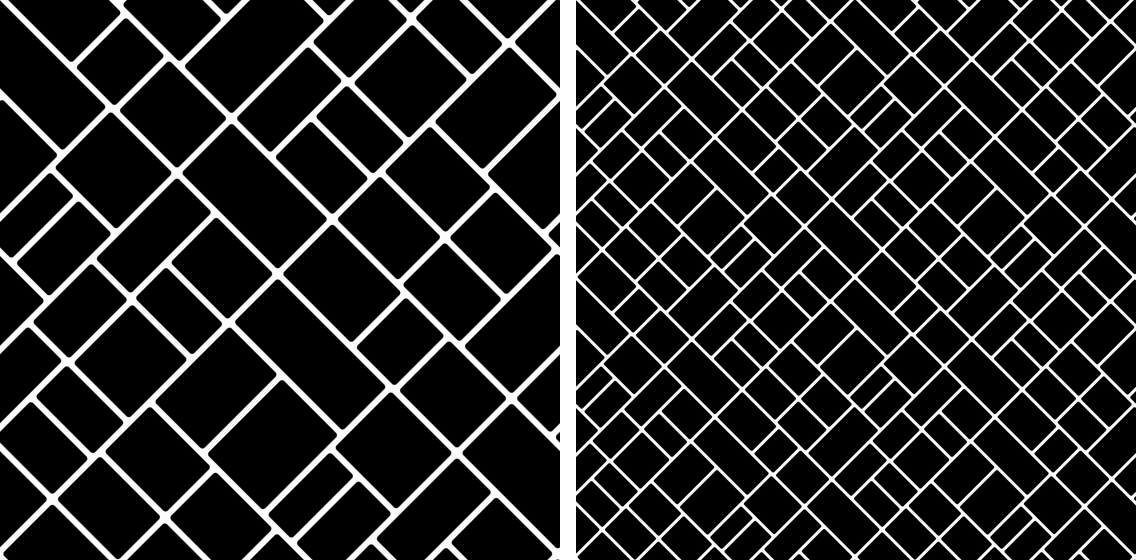
Left: one tile. Right: repeated 2 by 2.
Write a WebGL 1 fragment shader that draws this pattern.

```glsl
precision highp float;

uniform vec2 u_resolution;

float hash(float node, float salt) {
  return fract(sin(node * 12.9898 + salt * 78.233) * 4375.8545);
}

float roundedBox(vec2 p, vec2 halfSize, float radius) {
  vec2 q = abs(p) - halfSize + radius;
  return length(max(q, 0.0)) + min(max(q.x, q.y), 0.0) - radius;
}

// Signed distance to the tile around p, in diagonal units that wrap at 1.
float tileDistance(vec2 p) {
  // Four starting blocks, separated by lines that run all the way through.
  vec2 cut = vec2(0.36, 0.195);
  vec2 beyond = step(cut, p);
  vec2 corner = beyond * cut;
  vec2 size = mix(cut, 1.0 - cut, beyond);
  float node = 4.0 + beyond.x + 2.0 * beyond.y;

  // Split each block in two until it is small enough.
  for (int level = 0; level < 6; level++) {
    if (size.x * size.y < mix(0.03, 0.085, hash(node, 1.0))) break;
    float stretch = mix(0.7, 1.4, hash(node, 2.0));
    vec2 axis = size.x * stretch > size.y ? vec2(1.0, 0.0) : vec2(0.0, 1.0);
    float share = mix(0.36, 0.64, hash(node, 3.0));
    float side = step(share, dot((p - corner) / size, axis));
    corner += axis * size * share * side;
    size *= mix(vec2(1.0), vec2(mix(share, 1.0 - share, side)), axis);
    node = node * 2.0 + side;
  }

  // Leave half a line free on every side; sqrt(2) scales to diagonal units.
  float diagonal = sqrt(2.0);
  vec2 halfSize = 0.5 * size - 0.0054 * diagonal;
  return roundedBox(p - corner - 0.5 * size, halfSize, 0.006 * diagonal) / diagonal;
}

void main() {
  vec2 uv = gl_FragCoord.xy / u_resolution;
  // Whole-number rotation by 45 degrees keeps the pattern seamless.
  vec2 p = fract(vec2(uv.x - uv.y - 0.625, uv.x + uv.y - 0.007));

  float pixel = 1.0 / min(u_resolution.x, u_resolution.y);
  float line = smoothstep(-0.8 * pixel, 0.8 * pixel, tileDistance(p));
  vec3 tileColor = vec3(0.0);
  vec3 lineColor = vec3(0.99);
  gl_FragColor = vec4(mix(tileColor, lineColor, line), 1.0);
}
```
